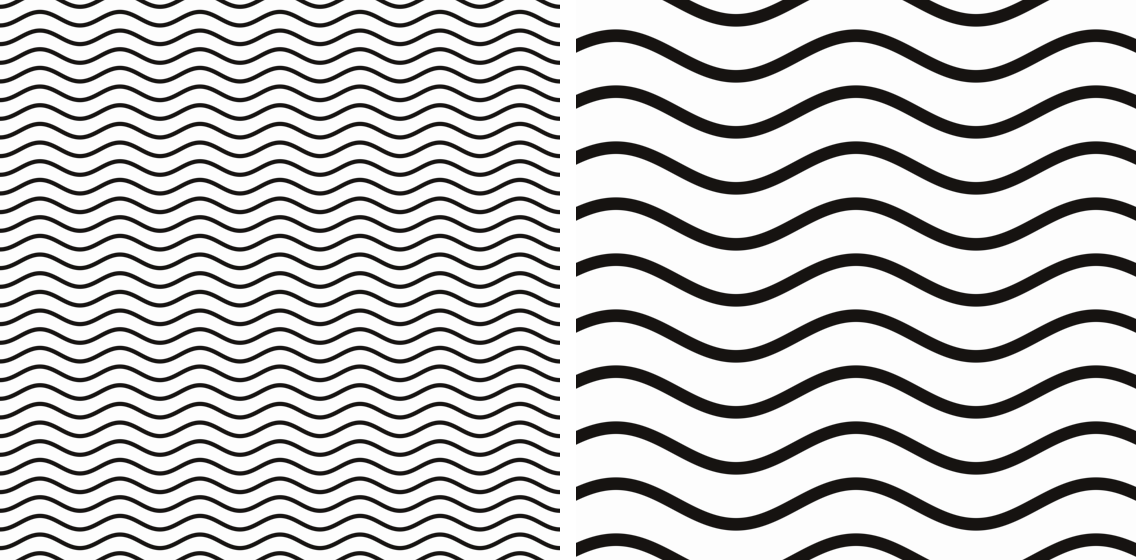
Left: the whole. Right: its middle third, enlarged.
Reproduce this pattern procedurally as a Shadertoy shader.

```glsl
const float TAU = 6.2831853;

const vec3 PAPER = vec3(0.993);
const vec3 INK = vec3(0.085, 0.075, 0.068);

const float WAVES_ACROSS = 7.0;
const float LINES_DOWN = 30.0;
const float AMPLITUDE = 0.0121;
const float LINE_WIDTH = 0.0075;

// Distance to the nearest of a stack of evenly spaced sine lines
float waveLineDistance(vec2 p, float waves, float lines, float amplitude) {
    float phase = TAU * waves * p.x;
    float height = -amplitude * cos(phase);
    float slope = amplitude * TAU * waves * sin(phase);
    float offset = (fract((p.y - height) * lines + 0.5) - 0.5) / lines;
    return abs(offset) / sqrt(1.0 + slope * slope);
}

// Coverage of a stroke, smoothed over about one pixel
float strokeCoverage(float dist, float width, float pixel) {
    float edge = dist - 0.5 * width;
    return 1.0 - smoothstep(-0.8 * pixel, 0.8 * pixel, edge);
}

void mainImage(out vec4 fragColor, in vec2 fragCoord) {
    vec2 uv = fragCoord / iResolution.xy;
    float pixel = 1.0 / min(iResolution.x, iResolution.y);

    float dist = waveLineDistance(uv, WAVES_ACROSS, LINES_DOWN, AMPLITUDE);
    float ink = strokeCoverage(dist, LINE_WIDTH, pixel);

    fragColor = vec4(mix(PAPER, INK, ink), 1.0);
}
```
